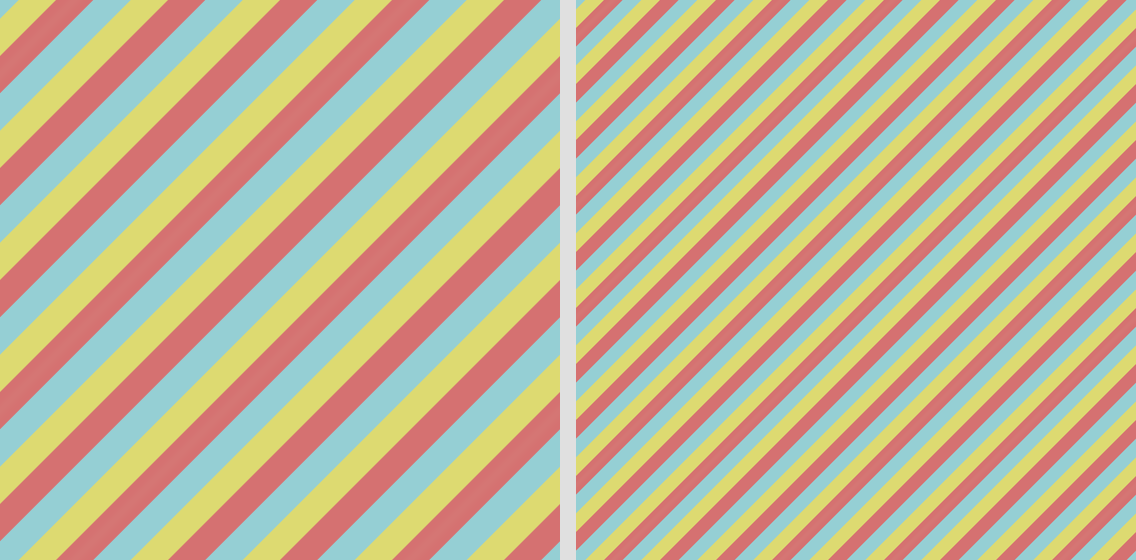
Left, the tile; right, the same tile 2 across and 2 down.
A WebGL 1 fragment shader for this pattern:

```glsl
precision highp float;

uniform vec2 u_resolution;

const float REPEATS = 5.0;            // whole colour cycles across and down
const float HALF_WIDTH = 1.0 / 6.0;   // half a stripe, in cycles
const vec3 BLUE = vec3(0.584, 0.812, 0.831);
const vec3 YELLOW = vec3(0.867, 0.855, 0.443);
const vec3 RED = vec3(0.835, 0.445, 0.443);
const vec3 FADED_RED = vec3(0.835, 0.463, 0.455);
const float FADE_WIDTH = 0.11;        // half width of the faded streak, in cycles

// Signed distance from a stripe's centre line, wrapped to one cycle
float stripeOffset(float phase, float centre) {
    return fract(phase - centre + 0.5) - 0.5;
}

// Box-filtered coverage; the three stripes always sum to one
float stripeCoverage(float phase, float centre, float pixel) {
    float inside = HALF_WIDTH - abs(stripeOffset(phase, centre));
    return clamp(inside / pixel + 0.5, 0.0, 1.0);
}

void main() {
    vec2 uv = gl_FragCoord.xy / u_resolution;
    float phase = REPEATS * (uv.x - uv.y);
    float pixel = REPEATS * length(1.0 / u_resolution);

    // A faint faded streak on two of every five red stripes
    float cycle = mod(floor(phase), REPEATS);
    float faded = 1.0 - step(1.5, mod(2.0 * cycle, REPEATS));
    float streak = 1.0 - smoothstep(0.0, FADE_WIDTH, abs(stripeOffset(phase, 2.0 / 3.0)));
    vec3 red = mix(RED, FADED_RED, faded * streak);

    // Equal diagonal stripes
    vec3 colour = BLUE * stripeCoverage(phase, 0.0, pixel)
                + YELLOW * stripeCoverage(phase, 1.0 / 3.0, pixel)
                + red * stripeCoverage(phase, 2.0 / 3.0, pixel);

    gl_FragColor = vec4(colour, 1.0);
}
```
